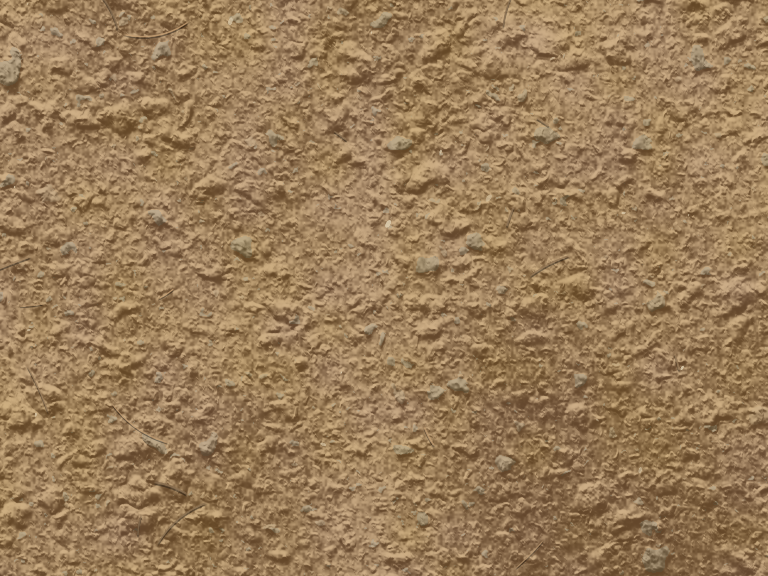
Write a Shadertoy shader that draws this texture.

```glsl
const vec3 SOIL_MEAN = vec3(0.60, 0.483, 0.344);
const vec3 SOIL_SPREAD = vec3(1.0, 0.98, 0.86);
const vec3 STONE_GREY = vec3(0.52, 0.48, 0.39);
const vec3 TWIG_TAN = vec3(0.68, 0.55, 0.40);
const vec3 CHIP_PALE = vec3(0.87, 0.81, 0.69);
const vec2 TO_LIGHT = vec2(-0.24, 0.97);

vec3 hash3(vec2 p) {
    vec3 q = fract(p.xyx * vec3(0.1031, 0.1030, 0.0973));
    q += dot(q, q.yxz + 33.33);
    return fract((q.xxy + q.yzz) * q.zyx);
}

float noise(vec2 p) {
    vec2 cell = floor(p), f = fract(p);
    f = f * f * (3.0 - 2.0 * f);
    float low = mix(hash3(cell).x, hash3(cell + vec2(1, 0)).x, f.x);
    float high = mix(hash3(cell + vec2(0, 1)).x, hash3(cell + 1.0).x, f.x);
    return mix(low, high, f.y);
}

float fbm(vec2 p) {
    float sum = 0.0, gain = 0.5;
    for (int i = 0; i < 4; i++) {
        sum += gain * noise(p);
        p = p * 2.03 + 17.3;
        gain *= 0.5;
    }
    return sum;
}

vec2 rotate(vec2 p, float angle) {
    float c = cos(angle), s = sin(angle);
    return vec2(c * p.x + s * p.y, c * p.y - s * p.x);
}

// One layer of scattered lumps: height in x, random tint in y
vec2 clods(vec2 p, float scale, float seed) {
    vec2 q = p * scale + seed;
    q += 0.5 * (vec2(noise(q * 2.7), noise(q * 2.7 + 31.0)) - 0.5);
    vec2 top = vec2(0.0, 0.5);
    for (int j = -1; j <= 1; j++) {
        for (int i = -1; i <= 1; i++) {
            vec2 cell = floor(q) + vec2(i, j);
            vec3 place = hash3(cell), shape = hash3(cell + 57.0);
            vec2 rel = q - cell - 0.15 - 0.7 * place.xy;
            rel = rotate(rel, (shape.x - 0.5) * 1.4) * vec2(0.85, 1.2);
            float radius = mix(0.2, 0.55, shape.y * shape.y);
            float dome = 0.55 * radius * (1.0 - smoothstep(0.25, 1.0, length(rel) / radius));
            dome *= step(place.z, 0.72);
            if (dome > top.x) top = vec2(dome, shape.z);
        }
    }
    return vec2(top.x / scale, top.y);
}

// Ground relief: height in x, tint of the largest lump in y
vec2 ground(vec2 p) {
    float height = 0.007 * noise(p * 48.0) + 0.0035 * noise(p * 105.0);
    float tint = 0.5, scale = 92.0;
    for (int i = 0; i < 4; i++) {
        vec2 lump = clods(p, scale, float(i) * 19.7 + 5.0);
        height += lump.x;
        if (lump.x > 0.08 / scale) tint = lump.y;
        scale *= 0.55;
    }
    return vec2(height, tint);
}

// Bent strand along x, tapering at its ends
float strand(vec2 q, float halfLength, float bend, float width, float blur) {
    float d = abs(q.y - bend * (q.x * q.x - 0.3 * halfLength * halfLength));
    float ends = 1.0 - smoothstep(0.8 * halfLength, halfLength, abs(q.x));
    return ends * (1.0 - smoothstep(width - blur, width + blur, d));
}

vec3 addDebris(vec3 color, vec2 p, float aspect, float blur) {
    for (int i = 0; i < 18; i++) {
        vec3 place = hash3(vec2(float(i) * 7.0 + 3.0, 91.0));
        vec3 shape = hash3(vec2(float(i) * 5.0 + 2.0, 43.0));
        vec2 rel = p - place.xy * vec2(aspect, 1.0);
        float angle = (place.z - 0.5) * 3.0;
        float halfLength = mix(0.012, 0.065, shape.x * shape.x);
        float bend = (shape.y - 0.5) * 8.0;
        float width = mix(0.0009, 0.0019, shape.z);
        float shade = strand(rotate(rel + vec2(0.0, 0.003), angle), halfLength, bend, width, blur);
        float body = strand(rotate(rel, angle), halfLength, bend, width, blur);
        color *= 1.0 - 0.35 * shade;
        color = mix(color, TWIG_TAN * mix(0.75, 1.15, shape.y), 0.8 * body);

        // Small pale chip
        vec2 chip = p - shape.zx * vec2(aspect, 1.0);
        chip = rotate(chip, place.x * 6.3) * vec2(1.0, 1.9);
        float size = mix(0.002, 0.0075, place.y * place.y);
        float mask = 1.0 - smoothstep(size - blur, size + blur, length(chip));
        color = mix(color, CHIP_PALE, mask * mix(0.4, 0.9, place.z));
    }
    return color;
}

void mainImage(out vec4 fragColor, in vec2 fragCoord) {
    vec2 p = fragCoord / iResolution.y;
    float aspect = iResolution.x / iResolution.y;

    // Relief lighting and cast shadow
    vec2 here = ground(p);
    float slope = (here.x - ground(p + TO_LIGHT * 0.0035).x) / 0.0035;
    float blocker = ground(p + TO_LIGHT * 0.011).x - here.x;
    float shadow = smoothstep(0.003, 0.012, blocker);

    // Sandy grain, broad patches and a damp corner
    float grain = 1.1 * (noise(p * 235.0) - 0.5) + 0.8 * (noise(p * 120.0 + 9.0) - 0.5);
    float patches = 1.0 * (fbm(p * 4.5 + 3.0) - 0.47);
    float damp = 0.4 * (1.0 - smoothstep(0.0, 0.5, distance(p, vec2(0.82 * aspect, 0.1))));
    float light = 0.12 + 0.8 * slope - 0.55 * shadow + grain + patches - damp;
    light += 0.35 * (here.y - 0.5) + 0.15 * (p.y - 0.5);
    float tone = 0.21 * tanh(light);

    vec3 color = SOIL_MEAN + SOIL_SPREAD * tone;
    float stone = smoothstep(0.9, 0.94, here.y);
    color = mix(color, STONE_GREY + 0.8 * tone, 0.55 * stone);
    color.b -= 0.04 * (noise(p * 14.0 + 40.0) - 0.5);
    color = addDebris(color, p, aspect, 0.6 / iResolution.y);
    fragColor = vec4(clamp(color, 0.0, 1.0), 1.0);
}
```
